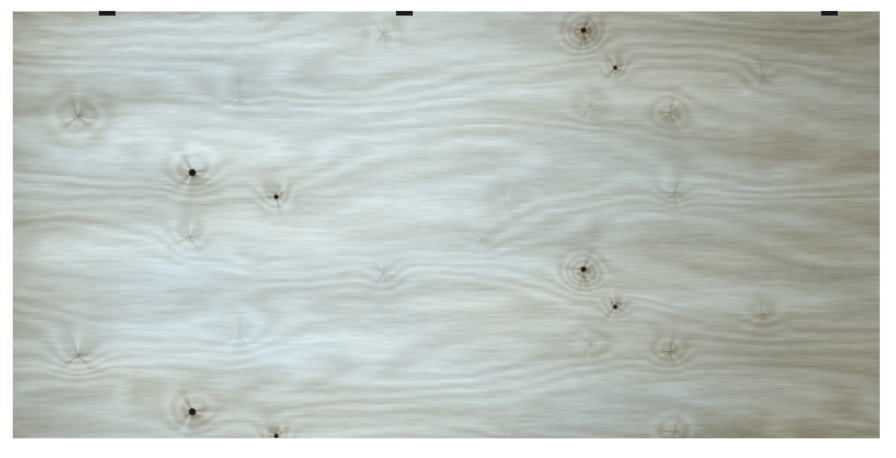
This texture is drawn by a Shadertoy shader. Its source:

```glsl
// Pale birch plywood sheet on white: wavy horizontal grain, repeated knots, dark clips on top.

const float PERIOD = 0.522;              // height after which the veneer knots repeat
const vec2 CELL = vec2(0.23, 0.174);     // three rows of cells per period
const vec2 SHEET_MIN = vec2(0.028, 0.043);
const vec2 SHEET_MAX = vec2(1.921, 0.975);
const vec3 SHADOW_WOOD = vec3(0.54, 0.53, 0.46);
const vec3 LIGHT_WOOD = vec3(0.80, 0.85, 0.85);
const vec3 KNOT_CORE = vec3(0.13, 0.09, 0.07);
const vec3 CLIP_COLOR = vec3(0.09, 0.10, 0.12);

float hash(vec2 p) {
    vec3 q = fract(vec3(p.xyx) * 0.1031);
    q += dot(q, q.yzx + 33.33);
    return fract((q.x + q.y) * q.z);
}

float valueNoise(vec2 p) {
    vec2 i = floor(p), f = fract(p);
    f = f * f * (3.0 - 2.0 * f);
    vec2 e = vec2(1.0, 0.0);
    return mix(mix(hash(i), hash(i + e), f.x),
               mix(hash(i + e.yx), hash(i + e.xx), f.x), f.y);
}

// Layered, warped sines in about -1..1
float waves(vec2 p, float gain) {
    float sum = 0.0, amp = 0.7;
    for (int i = 0; i < 4; i++) {
        p += 0.55 * sin(p.yx * 0.9 + vec2(1.7, 4.1) * float(i));
        sum += amp * sin(p.x + 0.6) * cos(p.y);
        p = mat2(1.6, 0.9, -0.9, 1.6) * p + 3.1;
        amp *= gain;
    }
    return sum;
}

// Filled box with a smooth edge
float box(vec2 p, vec2 center, vec2 halfSize, float blur) {
    vec2 d = abs(p - center) - halfSize;
    return 1.0 - smoothstep(-blur, blur, max(d.x, d.y));
}

// x: swelling that bends the grain, y: fan-shaped smudge
vec2 knot(vec2 d, float size, float seed) {
    float r = length(d) / size;
    float a = atan(d.y, d.x + 1e-5);
    float fan = 0.5 + 0.5 * sin(a * 4.0 + seed * 6.3 + 1.6 * sin(a * 3.0 + seed * 9.0));
    return vec2(exp(-0.5 * r * r), exp(-1.1 * r) * mix(0.15, 1.0, fan));
}

// Faint knots scattered over jittered cells
vec2 softKnots(vec2 p) {
    vec2 total = vec2(0.0), base = floor(p / CELL);
    for (int y = -1; y <= 1; y++)
    for (int x = -1; x <= 1; x++) {
        vec2 cell = base + vec2(x, y);
        vec2 id = vec2(cell.x, mod(cell.y, 3.0)) + 17.0;
        vec2 jitter = vec2(hash(id), hash(id + 41.0));
        vec2 d = p - (cell + 0.15 + 0.7 * jitter) * CELL;
        float strength = hash(id + 73.0);
        strength *= strength;
        float size = mix(0.022, 0.042, hash(id + 97.0));
        vec2 k = knot(d, size, jitter.x);
        k.y += 0.4 * exp(-dot(d, d) / (0.03 * size * size));
        total += strength * k;
    }
    return total;
}

void mainImage(out vec4 fragColor, in vec2 fragCoord) {
    vec2 p = fragCoord / iResolution.y;
    float blur = 0.8 / iResolution.y;
    vec2 uv = (p - SHEET_MIN) / (SHEET_MAX - SHEET_MIN);

    // Knots: faint ones plus a few with a dark core
    vec2 knots = softKnots(p);
    float core = 0.0;
    vec3 darkKnots[4] = vec3[4](   // x, y, core radius
        vec3(0.420, 0.623, 0.0075), vec3(1.274, 0.934, 0.0055),
        vec3(1.343, 0.852, 0.0040), vec3(0.603, 0.570, 0.0045));
    for (int i = 0; i < 4; i++) {
        vec2 d = p - darkKnots[i].xy;
        d.y -= PERIOD * floor(d.y / PERIOD + 0.5);
        float radius = darkKnots[i].z;
        knots += vec2(1.0, 1.5) * knot(d, radius * 4.5, float(i) * 0.37);
        core = max(core, 1.0 - smoothstep(radius - 2.0 * blur, radius + 2.0 * blur, length(d)));
    }

    // Growth rings: contour lines of a stretched, bent height field
    float phase = 17.0 * p.y + 2.3 * waves(p * vec2(4.5, 19.0), 0.3) + 2.2 * knots.x;
    float ringFade = 1.0 - smoothstep(0.25, 0.6, fwidth(phase));
    float ringPatch = 0.5 + 0.5 * valueNoise(p * vec2(4.0, 11.0));
    float rings = sin(6.2832 * phase) * ringFade * ringPatch;

    // Broad sheen bands and fine fibres
    float bands = waves(p * vec2(3.0, 28.0) + 9.0, 0.55);
    float bend = 0.02 * waves(p * vec2(4.5, 19.0), 0.3);
    float fibre = valueNoise((p + vec2(0.0, bend)) * vec2(13.0, 170.0))
                + valueNoise(p * vec2(40.0, 230.0) + 50.0) - 1.0;

    // Uneven light: bright left of centre, dim to the right and at the edges
    float light = 1.0 - 0.85 * smoothstep(0.42, 1.05, uv.x) - 0.5 * exp(-max(uv.x, 0.0) / 0.08);
    light -= 0.2 * pow(abs(2.0 * uv.y - 1.0), 4.0);
    float tone = light + 0.10 * rings + 0.15 * bands * (1.0 + exp(-p.x / 0.2)) + 0.13 * fibre;
    tone -= 0.6 * knots.y;

    vec3 wood = mix(SHADOW_WOOD, LIGHT_WOOD, clamp(tone, -0.5, 1.25));
    float warmth = waves(p * vec2(4.0, 13.0) + 5.0, 0.5);
    wood += vec3(0.012, 0.0, -0.016) * warmth;
    wood = mix(wood, KNOT_CORE, core);

    // Sheet on white, with clips along its top edge
    float sheet = box(p, 0.5 * (SHEET_MIN + SHEET_MAX), 0.5 * (SHEET_MAX - SHEET_MIN), blur);
    vec3 color = mix(vec3(1.0), wood, sheet);
    float clipX[3] = float[3](0.234, 0.883, 1.811);
    for (int i = 0; i < 3; i++) {
        float clipMask = box(p, vec2(clipX[i], SHEET_MAX.y - 0.004), vec2(0.018, 0.005), blur);
        color = mix(color, CLIP_COLOR, clipMask);
    }
    fragColor = vec4(color, 1.0);
}
```
